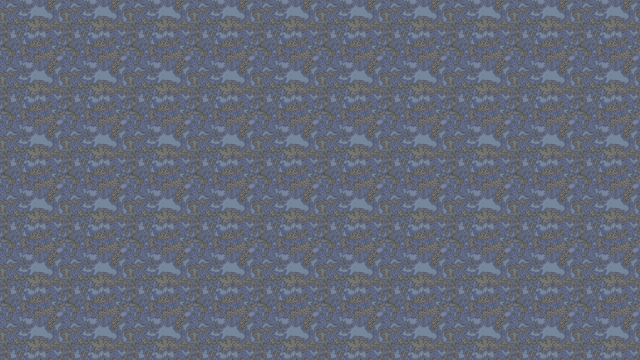
This pattern is drawn by a WebGL 1 fragment shader. Its source:

```glsl
precision highp float;
// Draws a tiled camouflage of ragged, contoured noise in slate blue and grey.

uniform vec2 u_resolution;

vec2 gradientAt(vec2 cell, float period) {
  cell = mod(cell, period);
  float h = fract(sin(dot(cell, vec2(127.1, 311.7)) + period * 3.7) * 43758.5);
  return vec2(cos(6.2832 * h), sin(6.2832 * h));
}

// Gradient noise that wraps after a whole number of cells
float tileNoise(vec2 p, float period) {
  vec2 i = floor(p);
  vec2 f = p - i;
  vec2 u = f * f * f * (f * (f * 6.0 - 15.0) + 10.0);
  vec2 e = vec2(1.0, 0.0);
  float a = dot(gradientAt(i, period), f);
  float b = dot(gradientAt(i + e.xy, period), f - e.xy);
  float c = dot(gradientAt(i + e.yx, period), f - e.yx);
  float d = dot(gradientAt(i + e.xx, period), f - e.xx);
  return mix(mix(a, b, u.x), mix(c, d, u.x), u.y);
}

float fbm(vec2 p) {
  float sum = 0.0;
  float amplitude = 1.0;
  float period = 6.0;
  for (int octave = 0; octave < 4; octave++) {
    sum += amplitude * tileNoise(p * period, period);
    amplitude *= 0.54;
    period *= 2.0;
  }
  return sum;
}

// Soft tilted ellipse that wraps around the tile edges
float patchAt(vec2 p, vec2 center, vec2 radius, float angle) {
  vec2 d = fract(p - center + 0.5) - 0.5;
  float c = cos(angle);
  float s = sin(angle);
  d = vec2(c * d.x + s * d.y, c * d.y - s * d.x) / radius;
  return exp(-dot(d, d));
}

float heightField(vec2 p) {
  vec2 warp = vec2(tileNoise(p * 9.0, 9.0), tileNoise(p * 8.0 + 0.5, 8.0));
  p += 0.05 * warp;
  float h = 0.95 * fbm(p);

  // Grey islands
  h += 0.30 * patchAt(p, vec2(0.12, 0.88), vec2(0.18, 0.09), 0.0);
  h += 0.25 * patchAt(p, vec2(0.86, 0.70), vec2(0.08, 0.14), 0.0);
  h += 0.28 * patchAt(p, vec2(0.50, 0.20), vec2(0.09), 0.0);

  // Pale streak that falls to the right, and a small pool
  h -= 0.42 * patchAt(p, vec2(0.57, 0.53), vec2(0.32, 0.07), -0.5);
  h -= 0.32 * patchAt(p, vec2(0.20, 0.10), vec2(0.09, 0.06), 0.0);
  return h;
}

float contour(float h, float level, float width) {
  return 1.0 - smoothstep(width * 0.6, width, abs(h - level));
}

vec3 camouflage(vec2 p) {
  float h = heightField(p);
  vec3 dark = vec3(0.33, 0.325, 0.32);

  // Colour bands from the pale streaks up to the grey islands
  vec3 color = mix(vec3(0.46, 0.525, 0.605), vec3(0.39, 0.435, 0.53), smoothstep(-0.31, -0.28, h));
  color = mix(color, vec3(0.335, 0.375, 0.51), smoothstep(-0.16, -0.13, h));
  color = mix(color, vec3(0.37, 0.37, 0.38), smoothstep(0.09, 0.11, h));
  color = mix(color, vec3(0.465, 0.465, 0.465), smoothstep(0.18, 0.20, h));

  // Continuous outlines between and inside the bands
  color = mix(color, vec3(0.45, 0.46, 0.49), 0.8 * contour(h, 0.035, 0.035));
  color = mix(color, dark, contour(h, 0.10, 0.040));
  color = mix(color, vec3(0.43, 0.48, 0.57), 0.7 * contour(h, -0.06, 0.035));
  color = mix(color, dark, 0.8 * contour(h, -0.18, 0.035));
  color = mix(color, dark, contour(h, 0.29, 0.040));
  color = mix(color, dark, contour(h, 0.48, 0.040));

  // Fine grain
  return color + 0.03 * tileNoise(p * 48.0, 48.0);
}

void main() {
  // Ten tiles across, with four samples per pixel to smooth the edges
  vec3 color = vec3(0.0);
  for (int y = 0; y < 2; y++) {
    for (int x = 0; x < 2; x++) {
      vec2 offset = vec2(float(x), float(y)) * 0.4 - 0.2;
      color += camouflage((gl_FragCoord.xy + offset) / u_resolution.x * 10.0);
    }
  }
  gl_FragColor = vec4(color * 0.25, 1.0);
}
```
